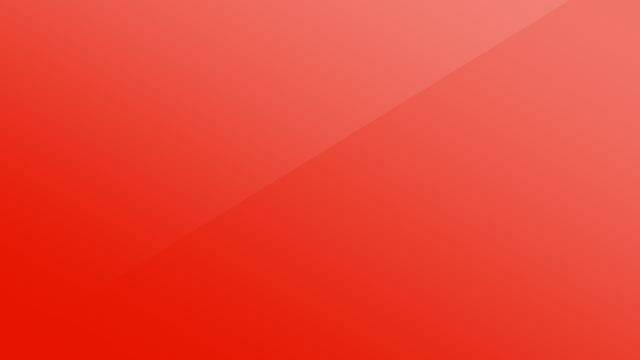
This background is drawn by a WebGL 1 fragment shader. Its source:

```glsl
precision highp float;
// A red sheet that pales towards the upper right, crossed by a slanted glass panel.
// The paleness is a smooth ramp along the diagonal; the panel is a half plane
// whose thin white veil fades out towards the lower left.

uniform vec2 u_resolution;

// Signed distance to the slanted panel edge, positive on the upper left side.
float panelDistance(vec2 p) {
  return dot(p - vec2(-0.047, 0.0), normalize(vec2(-1.0, 1.63)));
}

void main() {
  vec2 uv = gl_FragCoord.xy / u_resolution;
  vec2 p = gl_FragCoord.xy / u_resolution.y;

  // Diagonal ramp: 0 at the lower left corner, 2 at the upper right.
  float diagonal = uv.x + uv.y;
  float paleness = 0.405 * smoothstep(0.1, 2.0, diagonal);

  // Veil over the upper left panel, with a one pixel soft edge.
  float edgeWidth = 0.75 / u_resolution.y;
  float panel = smoothstep(-edgeWidth, edgeWidth, panelDistance(p));
  paleness += 0.055 * smoothstep(0.1, 1.25, diagonal) * panel;

  vec3 deepRed = vec3(0.9, 0.08, 0.0);
  gl_FragColor = vec4(mix(deepRed, vec3(1.0), paleness), 1.0);
}
```
